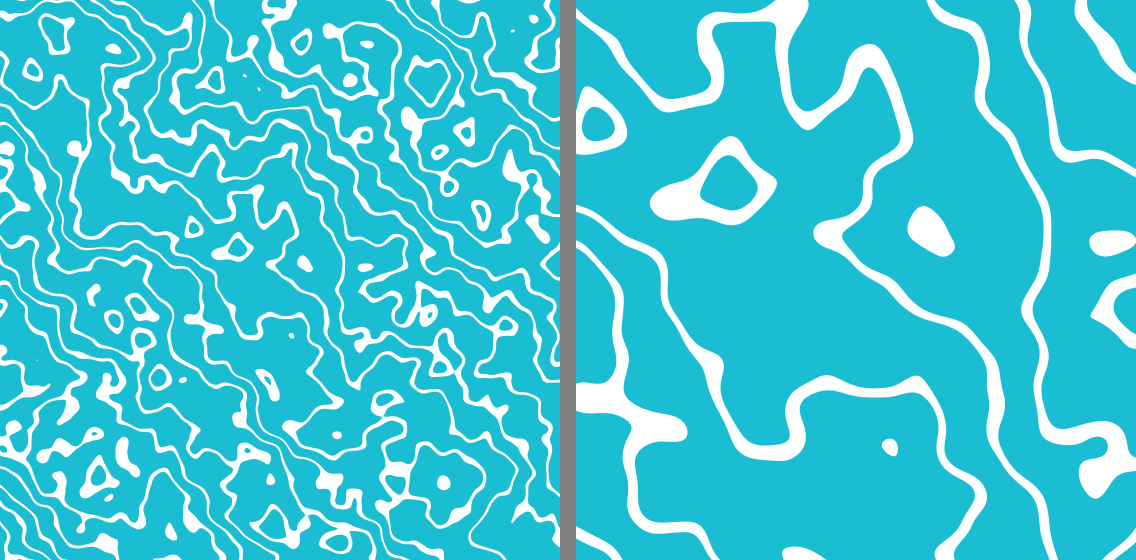
Left: the whole. Right: its middle third, enlarged.
Give the GLSL for this pattern, as a three.js fragment shader.

```glsl
// White contour lines on turquoise, like a map of rough terraced ground.
// A diagonal staircase slope plus gradient noise gives the height; bands of
// equal height are thin on steep ground and swell into blobs on flat ground.

varying vec2 vUv;

// Unit vector with a pseudo-random direction for a lattice point
vec2 randomDirection(vec2 cell) {
  vec3 q = fract(cell.xyx * vec3(0.1031, 0.1030, 0.0973));
  q += dot(q, q.yzx + 33.33);
  float angle = 6.28318 * fract((q.x + q.y) * q.z);
  return vec2(cos(angle), sin(angle));
}

// Gradient noise with a quintic fade
float gradientNoise(vec2 p) {
  vec2 cell = floor(p);
  vec2 f = p - cell;
  vec2 fade = f * f * f * (f * (f * 6.0 - 15.0) + 10.0);
  vec2 right = vec2(1.0, 0.0);
  vec2 up = vec2(0.0, 1.0);
  float a = dot(randomDirection(cell), f);
  float b = dot(randomDirection(cell + right), f - right);
  float c = dot(randomDirection(cell + up), f - up);
  float d = dot(randomDirection(cell + 1.0), f - 1.0);
  return mix(mix(a, b, fade.x), mix(c, d, fade.x), fade.y);
}

// Slope rising to the upper right, alternating steep flanks and flat terraces
float terracedSlope(vec2 p) {
  float steps = dot(p, vec2(3.2)) + 0.6 * gradientNoise(p * 3.0 + 40.0);
  return 3.0 * (steps - 0.13 * sin(6.28318 * steps));
}

// Height in contour levels: slope plus three turned octaves of noise
float terrainHeight(vec2 p) {
  mat2 turn = mat2(0.8, 0.6, -0.6, 0.8);
  float height = terracedSlope(p);
  float frequency = 5.0;
  float amplitude = 2.2;
  vec2 q = p;
  for (int i = 0; i < 3; i++) {
    q = turn * q + 7.3;
    height += amplitude * gradientNoise(q * frequency);
    frequency *= 2.2;
    amplitude *= 0.6;
  }
  return height;
}

void main() {
  vec3 turquoise = vec3(0.10, 0.74, 0.82);
  vec3 white = vec3(0.995, 1.0, 1.0);

  float height = terrainHeight(vUv);
  float pixelStep = max(length(vec2(dFdx(height), dFdy(height))), 0.0001);

  // Each line fills one fifth of a level, with an edge one pixel wide
  float fromLine = abs(fract(height) - 0.5);
  float coverage = clamp(0.5 + (0.1 - fromLine) / pixelStep, 0.0, 1.0);

  gl_FragColor = vec4(mix(turquoise, white, coverage), 1.0);
}
```
